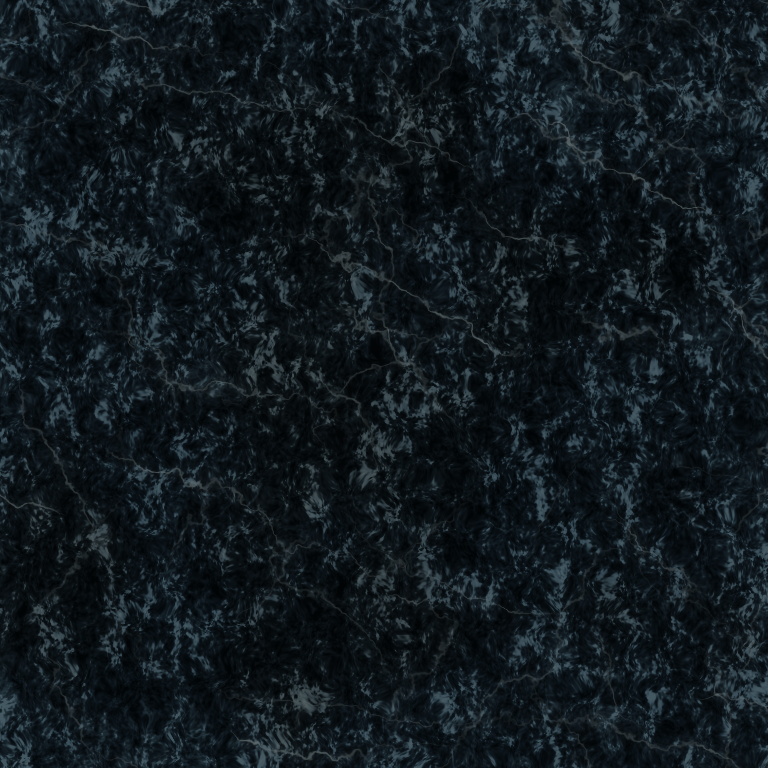
Give the GLSL for this texture, as a three.js fragment shader.

```glsl
// Dark blue-black marble: mottled vertical grain, soft clouds and thin broken veins.
varying vec2 vUv;

// Tones from deepest ground to brightest fleck
const vec3 PITCH = vec3(0.004, 0.014, 0.020);
const vec3 INK   = vec3(0.020, 0.040, 0.050);
const vec3 SLATE = vec3(0.050, 0.080, 0.100);
const vec3 STEEL = vec3(0.090, 0.130, 0.150);
const vec3 HAZE  = vec3(0.130, 0.180, 0.200);
const vec3 FROST = vec3(0.190, 0.250, 0.280);
const vec3 PALE  = vec3(0.290, 0.350, 0.370);
const vec3 VEIN  = vec3(0.370, 0.420, 0.430);
const vec3 WARM_TINT = vec3(1.04, 1.00, 0.97);
const vec3 COOL_TINT = vec3(0.92, 0.99, 1.04);

// Feature sizes, in cells across the canvas
const vec2 CLOUD_SCALE  = vec2(6.0, 5.0);
const vec2 PATCH_SCALE  = vec2(34.0, 21.0);
const vec2 STREAK_SCALE = vec2(95.0, 24.0);
const vec2 GRAIN_SCALE  = vec2(125.0, 100.0);

// Strengths, in tone units
const float TONE_OFFSET = -0.28;
const float CLOUD_GAIN  = 1.0;
const float PATCH_GAIN  = 1.6;
const float STREAK_GAIN = 0.8;
const float GRAIN_GAIN  = 3.4;
const float FLECK_GAIN  = 1.4;
const float EDGE_GAIN   = 0.4;
const float CRACK_GAIN  = 0.9;
const float SMUDGE_GAIN = 1.0;
const float VEIN_WIDTH  = 0.0029;

float hash(vec2 p) {
  vec3 q = fract(vec3(p.xyx) * 0.1031);
  q += dot(q, q.yzx + 33.33);
  return fract((q.x + q.y) * q.z);
}

float noise(vec2 p) {
  vec2 i = floor(p);
  vec2 f = fract(p);
  f = f * f * (3.0 - 2.0 * f);
  return mix(mix(hash(i), hash(i + vec2(1.0, 0.0)), f.x),
             mix(hash(i + vec2(0.0, 1.0)), hash(i + 1.0), f.x), f.y);
}

// Turns and doubles the domain, hiding the noise lattice
vec2 nextOctave(vec2 p) {
  return mat2(1.6, 1.2, -1.2, 1.6) * p + 17.3;
}

float fbm(vec2 p) {
  float sum = 0.0;
  float amp = 0.533;
  for (int i = 0; i < 4; i++) {
    sum += amp * noise(p);
    p = nextOctave(p);
    amp *= 0.5;
  }
  return sum;
}

// Three nearly equal octaves: crumbly flecks of mixed size
float crumbs(vec2 p) {
  vec2 fine = nextOctave(p);
  return 0.36 * noise(p) + 0.38 * noise(fine) + 0.26 * noise(nextOctave(fine));
}

float ramp(float a, float b, float x) {
  return clamp((x - a) / (b - a), 0.0, 1.0);
}

// Tone to colour, stops spaced so each colour takes its share of the area
vec3 stoneColour(float t) {
  vec3 c = mix(PITCH, INK, ramp(-1.5, -0.70, t));
  c = mix(c, SLATE, ramp(-0.70, 0.08, t));
  c = mix(c, STEEL, ramp(0.08, 0.64, t));
  c = mix(c, HAZE, ramp(0.64, 1.18, t));
  c = mix(c, FROST, ramp(1.18, 1.81, t));
  return mix(c, PALE, ramp(1.81, 2.8, t));
}

// Crinkled parallel lines, broken into tapered pieces; returns core plus halo
float veins(vec2 p, float angle, float rows, float seed) {
  float c = cos(angle);
  float s = sin(angle);
  vec2 q = vec2(c * p.x + s * p.y, c * p.y - s * p.x) + seed;
  q.y += 0.16 * (noise(q * 3.1) - 0.5) + 0.050 * (noise(q * 14.0) - 0.5)
       + 0.034 * (fbm(q * 48.0) - 0.5);
  float row = floor(q.y * rows);
  float dist = abs(fract(q.y * rows) - 0.5) / rows;
  float piece = smoothstep(0.50, 0.85, noise(vec2(q.x * 6.5, row * 7.0 + seed)));
  float wear = 0.35 + 0.65 * noise(q * 60.0);
  float width = VEIN_WIDTH * (0.6 + 0.7 * piece);
  float core = 1.0 - smoothstep(0.0, width, dist);
  return piece * (core * wear + 0.16 * exp(-dist / 0.007));
}

void main() {
  vec2 p = vUv;
  vec2 warped = p + 0.014 * (vec2(noise(p * 41.0), noise(p * 41.0 + 57.0)) - 0.5);

  // Broad clouds, paler toward the border
  float cloud = fbm(p * CLOUD_SCALE + 3.7);
  vec2 rim = abs(p - 0.5) * 2.0;
  float edge = smoothstep(0.6, 1.05, max(rim.x * 0.92, rim.y));

  // Vertical mottling and fine flecks gathered inside the patches
  float mottle = fbm(warped * PATCH_SCALE + 11.0);
  float streak = noise(warped * STREAK_SCALE + 29.0);
  float grain = crumbs(warped * GRAIN_SCALE + 71.0);
  float fleck = smoothstep(0.58, 0.84, grain + 0.8 * (mottle - 0.5) + 0.15 * (streak - 0.5));

  float tone = TONE_OFFSET + CLOUD_GAIN * (cloud - 0.5) + PATCH_GAIN * (mottle - 0.5)
             + STREAK_GAIN * (streak - 0.5) + GRAIN_GAIN * (grain - 0.5)
             + FLECK_GAIN * fleck + EDGE_GAIN * edge;

  // Short hairline cracks and a few soft mineral smudges
  float crack = 1.0 - smoothstep(0.0, 0.030, abs(fbm(p * vec2(19.0, 14.0) + 43.0) - 0.5));
  tone += CRACK_GAIN * crack * smoothstep(0.5, 0.8, noise(p * 20.0 + 5.0));
  tone += SMUDGE_GAIN * cloud * smoothstep(0.72, 0.98, noise(warped * vec2(19.0, 14.0) + 91.0));

  // Main veins fall to the right; weaker ones run steeply
  float vein = 0.80 * veins(p, -0.46, 7.0, 4.3) + 0.60 * veins(p, -0.30, 9.0, 13.7)
             + 0.45 * veins(p, -1.05, 10.0, 23.1) + 0.35 * veins(p, 0.95, 9.0, 37.9);

  vec3 tint = mix(WARM_TINT, COOL_TINT, smoothstep(0.3, 0.7, cloud + 0.2 * edge));
  vec3 colour = stoneColour(tone) * tint;
  gl_FragColor = vec4(mix(colour, VEIN, clamp(vein, 0.0, 0.85)), 1.0);
}
```
